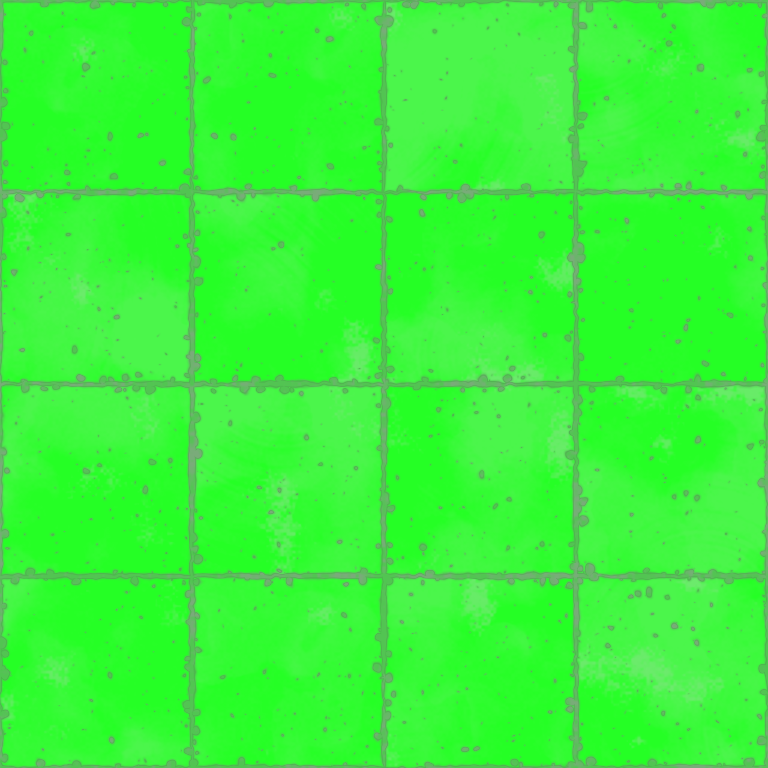
This texture is drawn by a WebGL 2 fragment shader. Its source:

```glsl
#version 300 es
precision highp float;
// Worn green tiles in a square grid with chipped, grey-green joints.
// Joints and chips are distance fields over wrapping cells; each tile gets its
// own shifted mottling, brush arcs and pale scuffs from wrapping value noise.

#define TILES 4.0
#define JOINT_HALF_WIDTH 0.0036
#define JOINT_WOBBLE 0.0025
#define CHIP_GRID 64.0
#define CHIP_REACH 0.0085
#define EDGE_DENSITY 0.72
#define SCATTER_DENSITY 0.075
#define SPECK_DENSITY 0.06
#define MOTTLE_SCALE 8.0
#define BRUSH_STRENGTH 0.35

uniform vec2 u_resolution;
out vec4 fragColor;

const vec3 VIVID = vec3(0.145, 1.0, 0.145);
const vec3 PALE = vec3(0.295, 0.965, 0.295);
const vec3 SCUFF = vec3(0.48, 0.90, 0.48);
const vec3 JOINT_GREEN = vec3(0.32, 0.77, 0.32);
const vec3 JOINT_GREY = vec3(0.48, 0.67, 0.48);
const vec3 RIM = vec3(0.30, 0.63, 0.30);

// Integer hash of a wrapped cell, three values in 0..1
vec3 hash3(vec2 cell, float seed) {
    uvec3 v = uvec3(cell, seed) * 1664525u + 1013904223u;
    v.x += v.y * v.z; v.y += v.z * v.x; v.z += v.x * v.y;
    v ^= v >> 16u;
    v.x += v.y * v.z; v.y += v.z * v.x; v.z += v.x * v.y;
    return vec3(v >> 8u) / 16777216.0;
}

// Value noise that repeats once per unit of p
float noise(vec2 p, float period, float seed) {
    p *= period;
    vec2 i = floor(p), f = fract(p);
    f = f * f * (3.0 - 2.0 * f);
    float a = hash3(mod(i, period), seed).x;
    float b = hash3(mod(i + vec2(1, 0), period), seed).x;
    float c = hash3(mod(i + vec2(0, 1), period), seed).x;
    float d = hash3(mod(i + 1.0, period), seed).x;
    return mix(mix(a, b, f.x), mix(c, d, f.x), f.y);
}

float fbm(vec2 p, float period, float seed) {
    float sum = 0.0, weight = 0.5;
    for (int i = 0; i < 5; i++) {
        sum += weight * noise(p, period, seed + float(i));
        period *= 2.0;
        weight *= 0.5;
    }
    return sum / 0.97;
}

float jointDistance(vec2 p) {
    vec2 d = abs(fract(p * TILES + 0.5) - 0.5) / TILES;
    return min(d.x, d.y);
}

// Signed distance to random blobs, denser along the joints
float chips(vec2 p, float grid, float edgeDensity, float density, vec2 radii, float seed) {
    float dist = 1.0;
    for (int j = -1; j <= 1; j++)
    for (int i = -1; i <= 1; i++) {
        vec2 cell = floor(p * grid) + vec2(i, j);
        vec3 h = hash3(mod(cell, grid), seed);
        vec2 centre = (cell + 0.1 + 0.8 * h.xy) / grid;
        bool onEdge = jointDistance(centre) < CHIP_REACH;
        float keep = onEdge ? edgeDensity : density;
        if (h.z < keep) {
            float size = h.z / keep;
            float radius = mix(radii.x, radii.y, onEdge ? size : 0.6 * size * size);
            vec2 offset = (p - centre) * vec2(1.0, 0.75 + 0.6 * h.x);
            dist = min(dist, length(offset) - radius);
        }
    }
    return dist;
}

void main() {
    vec2 uv = gl_FragCoord.xy / u_resolution;
    float px = 1.0 / min(u_resolution.x, u_resolution.y);

    // Painted surface, shifted separately for each tile
    vec2 tile = mod(floor(uv * TILES), TILES);
    vec3 tileRandom = hash3(tile, 7.0);
    vec2 p = uv + tileRandom.xy;
    vec2 bend = vec2(noise(p, 16.0, 11.0), noise(p, 16.0, 12.0)) - 0.5;
    float cloud = fbm(p + 0.05 * bend, MOTTLE_SCALE, 20.0);
    float patches = smoothstep(0.50, 0.56, fbm(p + 0.03 * bend, 10.0, 30.0));
    float grain = noise(uv, 256.0, 40.0);
    float wash = smoothstep(0.28, 0.74, cloud) + 0.25 * (patches - 0.5);
    wash += 0.3 * (tileRandom.z - 0.5) + 0.16 * (grain - 0.5);

    // Faint arcs of brush marks
    vec2 pivot = (tile + 2.0 * tileRandom.yz - 0.5) / TILES;
    float stroke = noise(vec2(length(uv - pivot), 0.5), 220.0, 50.0) - 0.5;
    wash += BRUSH_STRENGTH * stroke * smoothstep(0.5, 0.75, fbm(p, 9.0, 60.0));
    vec3 color = mix(VIVID, PALE, clamp(wash, 0.0, 1.0));
    float scuff = smoothstep(0.66, 0.84, fbm(p, 14.0, 70.0) + 0.12 * (grain - 0.5));
    color = mix(color, SCUFF, 0.7 * scuff);

    // Ragged joints, edge chips and scattered specks
    vec2 ragged = vec2(noise(uv, 128.0, 80.0), noise(uv, 128.0, 81.0)) - 0.5;
    vec2 q = uv + 0.0035 * ragged;
    float wobble = JOINT_WOBBLE * (2.0 * fbm(uv, 24.0, 90.0) - 1.0);
    float joint = jointDistance(q) - JOINT_HALF_WIDTH - wobble;
    float chip = chips(q, CHIP_GRID, EDGE_DENSITY, SCATTER_DENSITY, vec2(0.0015, 0.0075), 100.0);
    float speck = chips(q, 128.0, SPECK_DENSITY, SPECK_DENSITY, vec2(0.0004, 0.0016), 110.0);
    float wear = min(min(joint, chip), speck);

    // Exposed layer with darker rims and a soft stained border
    float tone = fbm(uv, 20.0, 120.0) + 0.45 * (noise(uv, 200.0, 130.0) - 0.5);
    vec3 exposed = mix(JOINT_GREEN, JOINT_GREY, smoothstep(0.25, 0.85, tone));
    float rim = 1.0 - smoothstep(0.0, 0.0015, abs(wear + 0.0008));
    exposed = mix(exposed, RIM, 0.5 * rim);
    float stain = 1.0 - smoothstep(0.0, 0.003, wear);
    color = mix(color, JOINT_GREEN, 0.3 * stain);
    color = mix(color, exposed, 1.0 - smoothstep(-px, px, wear));
    fragColor = vec4(color, 1.0);
}
```
